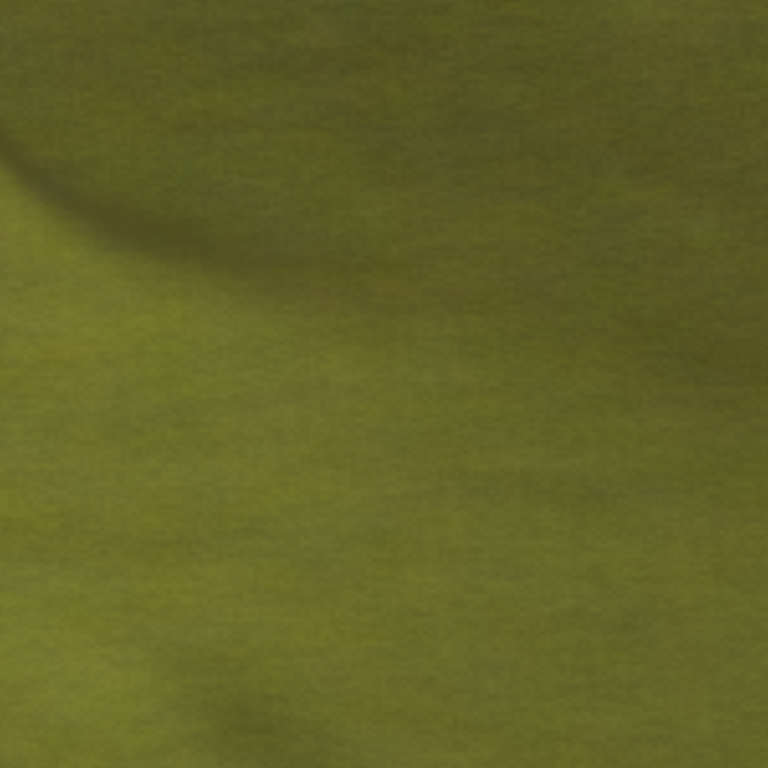
Give the GLSL for this texture, as a Shadertoy shader.

```glsl
// Softly lit olive cloth with one curved fold and a fine horizontal weave.
// A tone field (light below the fold, soft shadows, stretched value noise)
// drives a dark-to-light olive ramp, with faint green and grey tints on top.

#define SHADE_COLOR vec3(0.305, 0.300, 0.125)
#define LIGHT_COLOR vec3(0.462, 0.475, 0.180)
#define FOLD_COLOR vec3(0.295, 0.275, 0.135)
#define FOLD_DEPTH 0.62
#define BLOTCH_AMOUNT 0.26
#define STREAK_AMOUNT 0.20
#define THREAD_AMOUNT 0.13
#define GRAIN_AMOUNT 0.16
#define TINT_AMOUNT 0.022

float hash(vec2 p) {
    return fract(sin(dot(p, vec2(127.1, 311.7))) * 43758.5453);
}

float noise(vec2 p) {
    vec2 cell = floor(p);
    vec2 f = fract(p);
    f = f * f * (3.0 - 2.0 * f);
    float low = mix(hash(cell), hash(cell + vec2(1.0, 0.0)), f.x);
    float high = mix(hash(cell + vec2(0.0, 1.0)), hash(cell + vec2(1.0, 1.0)), f.x);
    return mix(low, high, f.y);
}

// Layered noise, centred on zero
float fbm(vec2 p) {
    float sum = 0.0;
    float weight = 0.5;
    for (int i = 0; i < 4; i++) {
        sum += weight * (noise(p) - 0.5);
        p = mat2(0.96, 0.28, -0.28, 0.96) * p * 2.03 + 17.3;
        weight *= 0.5;
    }
    return sum;
}

// Soft elliptical spot, turned by an angle
float softSpot(vec2 p, vec2 center, vec2 radius, float angle) {
    float c = cos(angle);
    float s = sin(angle);
    vec2 q = mat2(c, -s, s, c) * (p - center) / radius;
    return exp(-dot(q, q));
}

// Height of the fold line across the cloth
float foldHeight(float x) {
    return 0.72 - 0.18 * x + 0.09 * exp(-9.0 * x);
}

// Broad light and shadow
float clothTone(vec2 uv, float foldDistance) {
    float width = mix(0.06, 0.16, uv.x);
    float lit = smoothstep(-0.3 * width, 1.3 * width, foldDistance);
    float below = mix(0.83, 0.51, smoothstep(0.0, 1.0, uv.x));
    float above = 0.25 + 0.06 * sin(uv.x * 5.0 + uv.y * 9.0);
    float tone = mix(above, below, lit);

    tone -= 0.34 * softSpot(uv, vec2(0.32, 0.05), vec2(0.13, 0.06), -0.65);
    tone -= 0.16 * softSpot(uv, vec2(0.92, 0.53), vec2(0.22, 0.07), -0.15);
    tone -= 0.13 * softSpot(uv, vec2(0.48, 0.93), vec2(0.20, 0.02), 0.12);
    tone -= 0.12 * softSpot(uv, vec2(0.08, 0.29), vec2(0.30, 0.03), 0.05);
    tone += 0.20 * softSpot(uv, vec2(0.02, 0.16), vec2(0.20, 0.10), -0.35);
    tone += 0.10 * softSpot(uv, vec2(0.85, 0.74), vec2(0.14, 0.03), -0.45);
    return tone;
}

void mainImage(out vec4 fragColor, in vec2 fragCoord) {
    vec2 uv = fragCoord / iResolution.xy;
    vec2 warped = uv + 0.025 * vec2(fbm(uv * 5.0), fbm(uv * 5.0 + 31.0));
    float foldDistance = foldHeight(warped.x) - warped.y;
    float tone = clothTone(warped, foldDistance);

    // Worn patches and weave, finest across the threads
    tone += BLOTCH_AMOUNT * fbm(uv * vec2(5.0, 11.0) + 4.0);
    tone += STREAK_AMOUNT * fbm(uv * vec2(12.0, 55.0) + 9.0);
    tone += THREAD_AMOUNT * (noise(uv * vec2(45.0, 130.0)) - 0.5);
    tone += GRAIN_AMOUNT * (noise(uv * vec2(150.0, 170.0) + 50.0) - 0.5);

    vec3 color = mix(SHADE_COLOR, LIGHT_COLOR, clamp(tone, -0.15, 1.15));

    // Greyish shadow in the fold, fading to the right
    float foldWidth = 0.028 + 0.04 * uv.x;
    float crease = exp(-pow(foldDistance / foldWidth, 2.0));
    crease *= 1.0 - smoothstep(0.15, 0.65, uv.x);
    color = mix(color, FOLD_COLOR, FOLD_DEPTH * crease);

    // Faint shifts between green, yellow and grey
    color.r -= TINT_AMOUNT * 2.0 * fbm(uv * vec2(9.0, 13.0) + 70.0);
    color.b += TINT_AMOUNT * 2.0 * fbm(uv * vec2(14.0, 28.0) + 90.0);

    fragColor = vec4(clamp(color, 0.0, 1.0), 1.0);
}
```
